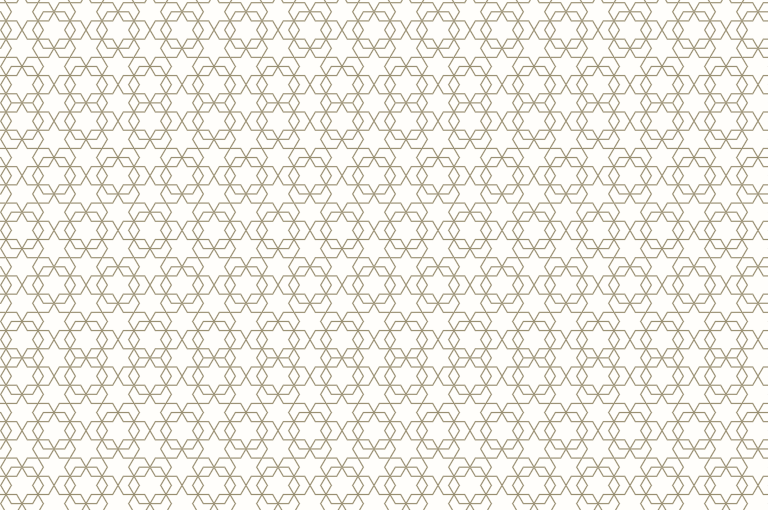
Write a WebGL 2 fragment shader that draws this pattern.

```glsl
#version 300 es
precision highp float;
// Fine gold lattice of stars, each ringed by six small hexagons and crossed by a large one.
uniform vec2 u_resolution;
out vec4 fragColor;

const float ROW = 0.1443376;  // twelfth of sqrt(3): one step of the line grid

// Distance to the outline of a flat-topped hexagon
float hexOutline(vec2 p, float apothem) {
  p = abs(p);
  return abs(max(p.y, 0.8660254 * p.x + 0.5 * p.y) - apothem);
}

// Offset from the nearest star centre on a triangular lattice of unit spacing
vec2 nearestStar(vec2 p) {
  vec2 cell = vec2(1.0, 12.0 * ROW);
  vec2 a = mod(p + 0.5 * cell, cell) - 0.5 * cell;
  vec2 b = mod(p, cell) - 0.5 * cell;
  return dot(a, a) < dot(b, b) ? a : b;
}

// Turn a point into the 60 degree sector around the x axis
vec2 foldSixfold(vec2 p) {
  float sector = 1.0471976;
  float angle = atan(p.y, p.x);
  angle -= sector * floor(angle / sector + 0.5);
  return length(p) * vec2(cos(angle), sin(angle));
}

void main() {
  vec2 uv = gl_FragCoord.xy / u_resolution;

  // Twelve stars across; two bands down, each of five star rows that join tip to tip
  float band = fract(2.0 * (1.0 - uv.y) - 0.4035);
  vec2 p = vec2(12.0 * uv.x - 0.344, (28.0 * band - 2.0) * ROW);

  // Large hexagon through the star tips, small hexagons around the star
  vec2 q = foldSixfold(nearestStar(p));
  float d = min(hexOutline(q, 2.0 * ROW), hexOutline(q - vec2(1.0 / 3.0, 0.0), ROW));

  // Soft thin line
  float pixel = 12.0 / u_resolution.x;
  float line = 1.0 - smoothstep(0.0088 - 0.75 * pixel, 0.0088 + 0.75 * pixel, d);

  vec3 paper = vec3(1.0, 0.995, 0.985);
  vec3 gold = vec3(0.58, 0.54, 0.42);
  fragColor = vec4(mix(paper, gold, line), 1.0);
}
```
